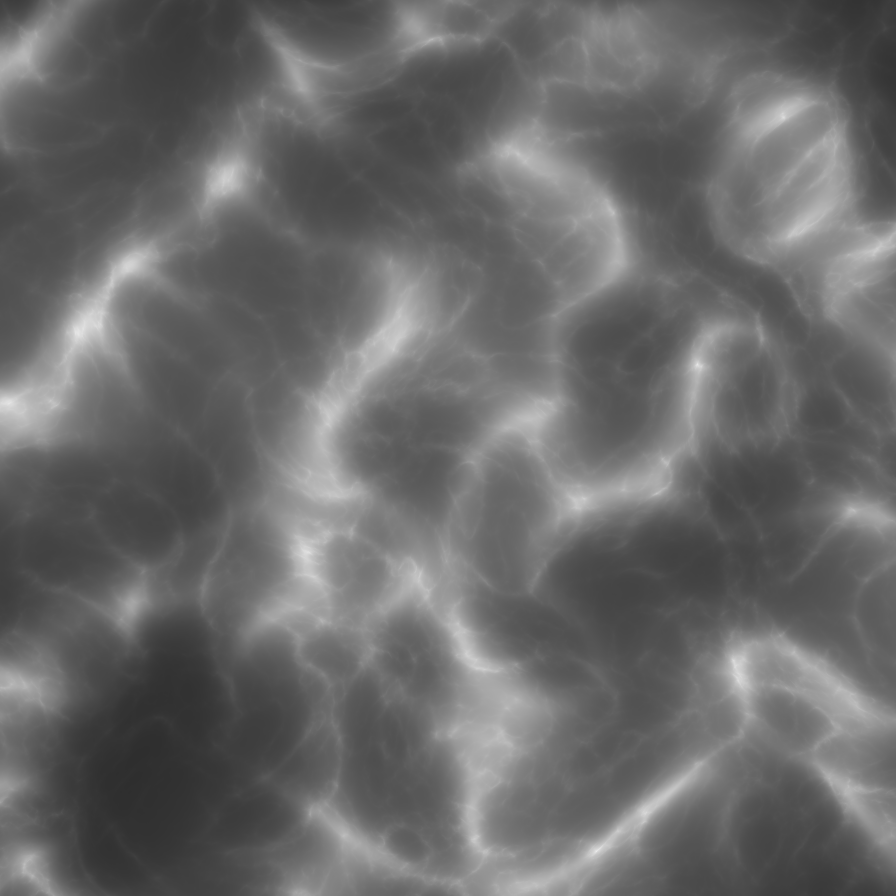
A WebGL 2 fragment shader for this texture map:

```glsl
#version 300 es
precision highp float;

uniform vec2 u_resolution;
out vec4 fragColor;

// Unit gradient with a hashed direction for each lattice point
vec2 latticeGradient(ivec2 cell) {
    uint h = uint(cell.x + 517) * 374761393u + uint(cell.y + 291) * 668265263u;
    h = (h ^ (h >> 13)) * 1274126177u;
    h = (h ^ (h >> 15)) * 2246822519u;
    h ^= h >> 16;
    float angle = 6.28318 * float(h & 65535u) / 65536.0;
    return vec2(cos(angle), sin(angle));
}

float cornerSlope(ivec2 cell, vec2 local, ivec2 corner) {
    return dot(latticeGradient(cell + corner), local - vec2(corner));
}

float gradientNoise(vec2 p) {
    ivec2 cell = ivec2(floor(p));
    vec2 f = fract(p);
    vec2 blend = f * f * f * (f * (f * 6.0 - 15.0) + 10.0);
    float low = mix(cornerSlope(cell, f, ivec2(0, 0)), cornerSlope(cell, f, ivec2(1, 0)), blend.x);
    float high = mix(cornerSlope(cell, f, ivec2(0, 1)), cornerSlope(cell, f, ivec2(1, 1)), blend.x);
    return mix(low, high, blend.y);
}

// Crest along the zero contours of the noise, rounded by softness
float ridge(vec2 p, float softness) {
    float n = gradientNoise(p);
    return exp(-8.0 * (sqrt(n * n + softness * softness) - softness));
}

// Broad bands, broken into patches by a second ridge
float brokenBands(vec2 p) {
    float patches = ridge(p * 2.0 + vec2(7.37, 3.61), 0.05);
    return ridge(p, 0.06) * (0.35 + 0.65 * patches);
}

// Fine wisps, strongest where the bands are bright
float wisps(vec2 p, float weight) {
    float sum = 0.0;
    float amplitude = 0.26;
    for (int octave = 0; octave < 5; octave++) {
        float crest = ridge(p, 0.03);
        sum += amplitude * weight * (crest - 0.5);
        weight *= 0.5 + crest;
        amplitude *= 0.5;
        p = p * 2.0 + vec2(5.83, 9.27);
    }
    return sum;
}

void main() {
    vec2 uv = gl_FragCoord.xy / u_resolution;
    vec2 p = vec2(1.0 - uv.x, uv.y) * 2.6 + vec2(0.35, 0.6);
    vec2 warp = vec2(gradientNoise(p * 2.0 + 31.4), gradientNoise(p * 2.0 + 57.8));
    p += 0.15 * warp;
    float bands = brokenBands(p);
    float broad = 0.3 * gradientNoise(uv * 2.0 + 13.3);
    float grey = 0.225 + 0.52 * (bands + broad + wisps(p * 4.0 + 21.7, 0.15 + bands));
    fragColor = vec4(vec3(clamp(grey, 0.0, 1.0)), 1.0);
}
```
